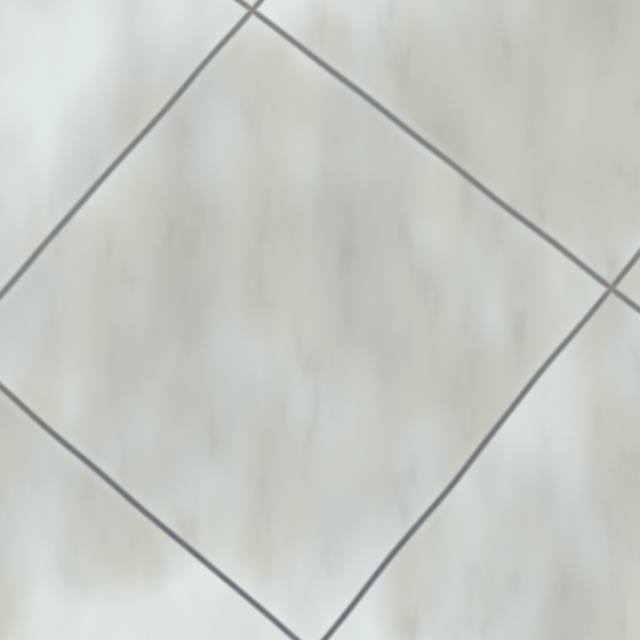
A WebGL 2 fragment shader for this texture:

```glsl
#version 300 es
precision highp float;
// Pale stone floor tiles laid diagonally, with vertical streaks and thin grey grout.
uniform vec2 u_resolution;
out vec4 fragColor;

// Tile lattice: top corner, the two edge vectors and a slight perspective skew
const vec2 CORNER = vec2(0.393, 0.984);
const vec2 EDGE_U = vec2(0.561, -0.433);
const vec2 EDGE_V = vec2(-0.465, -0.528);
const vec2 SKEW = vec2(0.0, -0.045);

const vec3 SHADE = vec3(0.712, 0.720, 0.694);
const vec3 PALE = vec3(0.872, 0.900, 0.893);
const vec3 CREAM = vec3(0.780, 0.782, 0.722);
const vec3 STAIN = vec3(0.655, 0.662, 0.628);
const vec3 GROUT = vec3(0.475, 0.490, 0.485);
const vec3 GROUT_DARK = vec3(0.400, 0.415, 0.440);
const vec3 JOINT_BROWN = vec3(0.530, 0.495, 0.470);
const float GROUT_HALF_WIDTH = 0.0042;

vec2 hash2(vec2 p) {
  vec3 q = fract(p.xyx * vec3(0.1031, 0.1030, 0.0973));
  q += dot(q, q.yzx + 33.33);
  return fract((q.xx + q.yz) * q.zy);
}

float cornerSlope(vec2 cell, vec2 offset, vec2 f) {
  return dot(hash2(cell + offset) * 2.0 - 1.0, f - offset);
}

float gradientNoise(vec2 p) {
  vec2 cell = floor(p), f = fract(p);
  vec2 s = f * f * f * (f * (f * 6.0 - 15.0) + 10.0);
  float low = mix(cornerSlope(cell, vec2(0, 0), f), cornerSlope(cell, vec2(1, 0), f), s.x);
  float high = mix(cornerSlope(cell, vec2(0, 1), f), cornerSlope(cell, vec2(1, 1), f), s.x);
  return mix(low, high, s.y);
}

float fbm(vec2 p, int octaves) {
  float sum = 0.0, amplitude = 1.0;
  for (int i = 0; i < octaves; i++) {
    sum += amplitude * gradientNoise(p);
    p = p * 2.03 + 17.3;
    amplitude *= 0.5;
  }
  return sum;
}

float cross2(vec2 a, vec2 b) { return a.x * b.y - a.y * b.x; }

// Canvas point to tile coordinates; the skew is removed by iteration
vec2 toTile(vec2 p) {
  vec2 uv = vec2(0.0);
  for (int i = 0; i < 4; i++) {
    vec2 d = p - CORNER - SKEW * uv.x * uv.y;
    uv = vec2(cross2(d, EDGE_V), cross2(EDGE_U, d)) / cross2(EDGE_U, EDGE_V);
  }
  return uv;
}

// Signed distances to the nearest joint of each direction, in canvas units
vec2 jointDistance(vec2 uv) {
  float area = abs(cross2(EDGE_U, EDGE_V));
  return (uv - round(uv)) * area / vec2(length(EDGE_V), length(EDGE_U));
}

float glow(vec2 p, vec2 center, vec2 radius) {
  vec2 d = (p - center) / radius;
  return exp(-dot(d, d));
}

// Uneven daylight on the glaze: bright corners, dull middle and right
float sheen(vec2 p) {
  return 0.58 * glow(p, vec2(0.06, 0.96), vec2(0.28, 0.26))
       + 0.60 * glow(p, vec2(0.45, 1.02), vec2(0.15, 0.09))
       + 0.80 * glow(p, vec2(0.30, -0.02), vec2(0.42, 0.18))
       + 0.30 * glow(p, vec2(0.93, 0.40), vec2(0.18, 0.20))
       - 0.20 * glow(p, vec2(0.33, 0.56), vec2(0.32, 0.24))
       - 0.22 * glow(p, vec2(0.97, 0.08), vec2(0.20, 0.24))
       - 0.18 * glow(p, vec2(0.92, 0.85), vec2(0.26, 0.26));
}

vec3 stone(vec2 p, vec2 tile) {
  vec2 q = p + 7.0 * hash2(tile + 41.0);
  float clouds = fbm(q * vec2(6.0, 3.8), 2);
  float streaks = fbm(q * vec2(15.0, 4.5) + 5.0, 2);
  float fibres = fbm(q * vec2(45.0, 14.0) + 9.0, 2);
  float light = 0.43 + sheen(p) + 0.55 * clouds + 0.26 * streaks + 0.05 * fibres;
  vec3 color = mix(SHADE, PALE, clamp(light, 0.0, 1.05));

  // Warm bands, then faint grey smudges gathered along the streaks
  float warmth = smoothstep(-0.2, 0.5, fbm(q * vec2(7.0, 3.8) + 23.0, 3));
  warmth += 0.6 * glow(p, vec2(0.90, 0.85), vec2(0.25, 0.25));
  warmth *= 1.0 - 0.6 * smoothstep(0.6, 1.0, light);
  color = mix(color, CREAM, clamp(0.62 * warmth, 0.0, 0.55));
  float smudge = smoothstep(0.0, 0.6, fbm(q * vec2(22.0, 8.0) + 31.0, 3));
  smudge *= smoothstep(0.15, -0.25, streaks) * smoothstep(1.0, 0.4, light);
  color = mix(color, STAIN, 0.34 * smudge);
  return color + 0.005 * fbm(q * 40.0, 2);
}

void main() {
  vec2 p = gl_FragCoord.xy / u_resolution;
  float soft = max(0.0036, 1.0 / min(u_resolution.x, u_resolution.y));
  vec2 wobble = 0.005 * vec2(gradientNoise(p * 6.0), gradientNoise(p * 6.0 + 50.0));
  vec2 uv = toTile(p + wobble);
  vec2 joint = jointDistance(uv);
  float nearest = min(abs(joint.x), abs(joint.y));

  // Grazing softness hides the jump in tone between neighbouring tiles
  vec3 color = stone(p, floor(uv));

  // Faint worn rim beside each joint
  float rim = exp(-pow((nearest - 0.011) / 0.006, 2.0));
  color = mix(color, PALE, rim * (0.16 + 0.25 * gradientNoise(p * 10.0)));

  // Grout, darker toward the bottom and browner where joints cross
  vec3 grout = mix(GROUT_DARK, GROUT, smoothstep(0.1, 0.6, p.y));
  grout = mix(grout, JOINT_BROWN, smoothstep(0.020, 0.004, length(joint)));
  grout += 0.04 * gradientNoise(p * 25.0);
  float line = 1.0 - smoothstep(GROUT_HALF_WIDTH - soft, GROUT_HALF_WIDTH + soft, nearest);
  color = mix(color, grout, line * 0.93);
  fragColor = vec4(color, 1.0);
}
```
